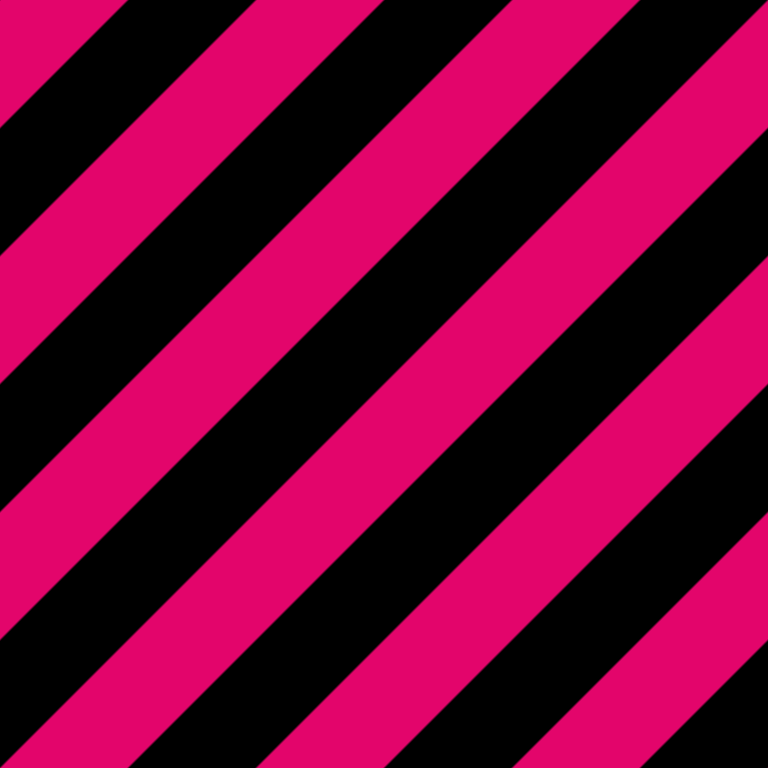
This pattern is drawn by a Shadertoy shader. Its source:

```glsl
// 1 inside the stripe, 0 in the gap; one stripe and one gap per unit of phase
float stripeMask(float phase, float softness) {
    float fromCentre = abs(fract(phase + 0.25) - 0.5);
    return 1.0 - smoothstep(0.25 - softness, 0.25 + softness, fromCentre);
}

void mainImage(out vec4 fragColor, in vec2 fragCoord) {
    vec2 uv = fragCoord / iResolution.xy;

    // Three rising diagonals across and down, so opposite edges join
    float phase = 3.0 * (uv.x - uv.y);

    // Slightly soft edge, never thinner than a pixel
    float softness = max(0.008, 3.0 / min(iResolution.x, iResolution.y));

    vec3 black = vec3(0.0);
    vec3 magenta = vec3(0.89, 0.02, 0.42);
    fragColor = vec4(mix(black, magenta, stripeMask(phase, softness)), 1.0);
}
```
